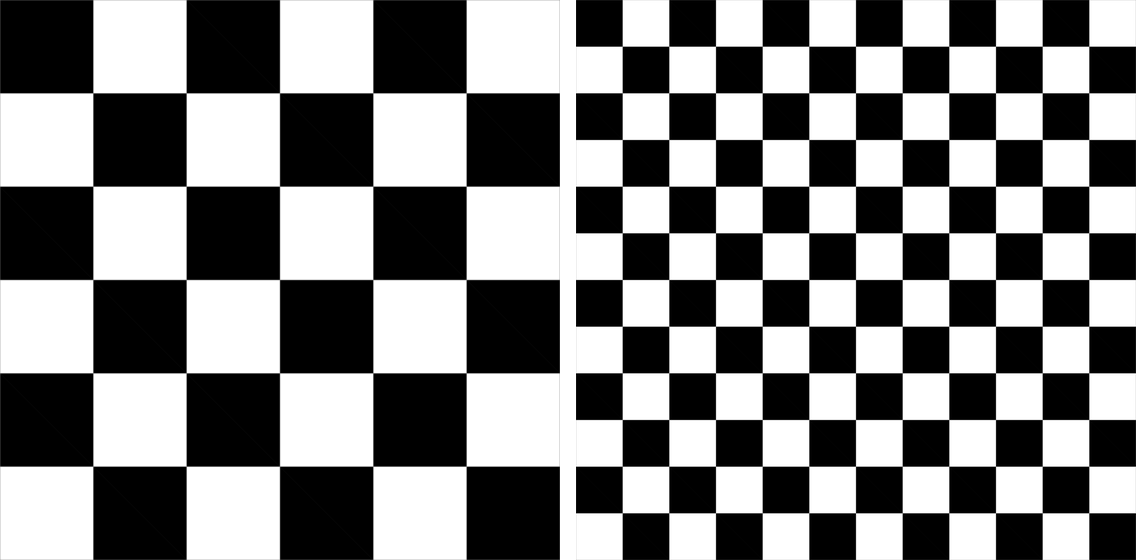
Left: one tile. Right: repeated 2 by 2.
A Shadertoy shader for this pattern:

```glsl
// Black and white checkerboard, six squares by six, with fine soft edges and faint diagonals.

const float SQUARES = 6.0;          // squares across and down
const float EDGE_SOFTNESS = 0.68;   // half-width of an edge, in pixels
const float DIAGONAL_TINT = 0.015;  // brightness of the diagonal hairlines
const float DIAGONAL_WIDTH = 0.006; // half-width of a hairline, in squares

// Square wave from -1 to 1 with a period of two squares and linear ramps.
vec2 softSquareWave(vec2 p, vec2 softness) {
    vec2 edgeDistance = 0.5 - abs(mod(p + 0.5, 2.0) - 1.0);
    return clamp(edgeDistance / softness, -1.0, 1.0);
}

float checker(vec2 p, vec2 softness) {
    vec2 wave = softSquareWave(p, softness);
    return 0.5 + 0.5 * wave.x * wave.y;
}

// Hairline falling from upper left to lower right in each square.
float diagonalLine(vec2 p, float halfWidth, float softness) {
    vec2 local = fract(p);
    float lineDistance = abs(local.x + local.y - 1.0) * inversesqrt(2.0);
    return 1.0 - smoothstep(halfWidth - softness, halfWidth + softness, lineDistance);
}

// Zero on the squares of the board's main falling diagonal, one elsewhere.
float offMainDiagonal(vec2 p, float count) {
    vec2 cell = mod(floor(p), count);
    return step(0.5, abs(cell.x + cell.y - (count - 1.0)));
}

void mainImage(out vec4 fragColor, in vec2 fragCoord) {
    vec2 p = fragCoord / iResolution.xy * SQUARES;
    vec2 pixel = SQUARES / iResolution.xy;

    // Squares
    float white = checker(p, EDGE_SOFTNESS * pixel);

    // Barely visible hairlines on the black squares
    float hairline = diagonalLine(p, DIAGONAL_WIDTH, 0.5 * max(pixel.x, pixel.y));
    hairline *= offMainDiagonal(p, SQUARES) * (1.0 - white);

    fragColor = vec4(vec3(white + DIAGONAL_TINT * hairline), 1.0);
}
```
